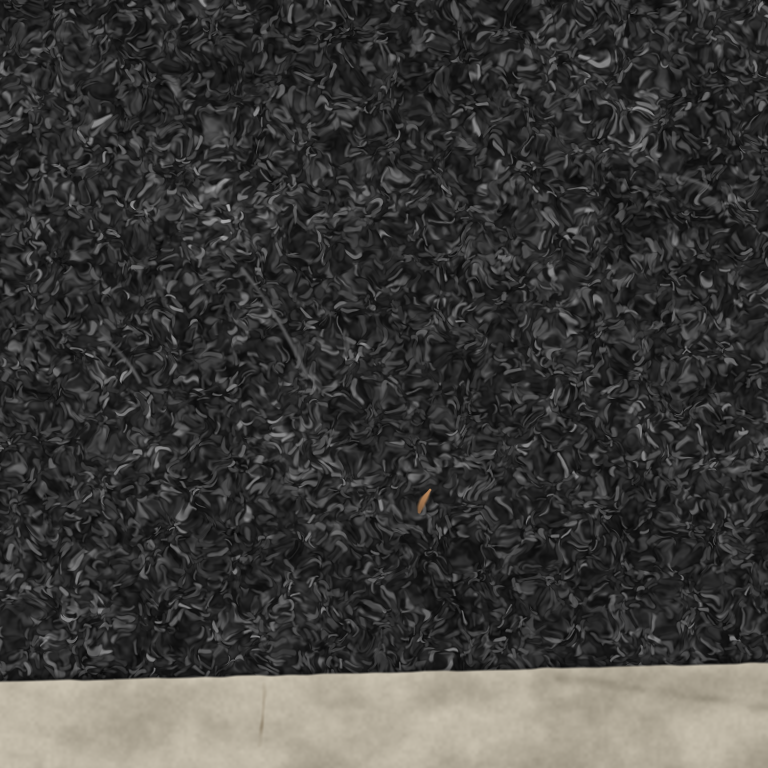
Give the GLSL for this texture, as a Shadertoy shader.

```glsl
// Charcoal felt carpet of tangled fibres above a pale, worn stone edge.

#define FELT_DARK 0.040
#define FELT_LIGHT 0.375
#define FELT_LAYERS 6
#define FIBRE_CELLS 31.0
#define FIBRE_WIDTH 0.23
#define FIBRE_SOFTNESS 0.20
#define FIBRE_CURL 2.2
#define EDGE_LEFT 0.112
#define EDGE_RISE 0.025
#define STONE_LIGHT vec3(0.750, 0.720, 0.655)
#define STONE_DARK vec3(0.640, 0.610, 0.545)
#define CHIP_COLOR vec3(0.76, 0.55, 0.37)

vec4 hash4(vec3 p) {
    vec4 q = fract(p.xyzx * vec4(0.1031, 0.1030, 0.0973, 0.1099));
    q += dot(q, q.wzxy + 33.33);
    return fract((q.xxyz + q.yzzw) * q.zywx);
}

float noise(vec2 p) {
    vec2 cell = floor(p), f = fract(p);
    f = f * f * (3.0 - 2.0 * f);
    float a = hash4(vec3(cell, 7.0)).x;
    float b = hash4(vec3(cell + vec2(1, 0), 7.0)).x;
    float c = hash4(vec3(cell + vec2(0, 1), 7.0)).x;
    float d = hash4(vec3(cell + vec2(1, 1), 7.0)).x;
    return mix(mix(a, b, f.x), mix(c, d, f.x), f.y);
}

float fbm(vec2 p) {
    float sum = 0.0, weight = 0.5;
    for (int i = 0; i < 4; i++) {
        sum += weight * noise(p);
        p = mat2(1.6, 1.2, -1.2, 1.6) * p + 11.3;
        weight *= 0.5;
    }
    return sum / 0.9375;
}

float glow(vec2 p, vec2 center, float radius) {
    vec2 d = (p - center) / radius;
    return exp(-dot(d, d));
}

// Distance to a line from a to b, bowed sideways by bend.
float strand(vec2 p, vec2 a, vec2 b, float bend) {
    vec2 along = b - a;
    float t = clamp(dot(p - a, along) / dot(along, along), 0.0, 1.0);
    vec2 side = normalize(vec2(-along.y, along.x));
    return length(p - a - along * t - side * bend * 4.0 * t * (1.0 - t));
}

// Lays one scattered layer of soft, tapering, curled fibres over the given tone.
float fibreLayer(float tone, vec2 p, float cells, float seed) {
    vec2 grid = p * cells + seed * 3.7, home = floor(grid);
    for (int j = -1; j <= 1; j++)
    for (int i = -1; i <= 1; i++) {
        vec2 cell = home + vec2(i, j);
        vec4 h = hash4(vec3(cell, seed));
        vec4 look = hash4(vec3(cell, seed + 50.0));
        float angle = 6.2832 * h.z;
        vec2 axis = vec2(cos(angle), sin(angle));
        vec2 q = grid - cell - h.xy;
        q = vec2(dot(q, axis), dot(q, vec2(-axis.y, axis.x)));
        q.y -= (h.w - 0.5) * FIBRE_CURL * (q.x * q.x - 0.07);
        float d = length(vec2(max(abs(q.x) - 0.30, 0.0), q.y));
        float width = FIBRE_WIDTH * mix(0.7, 1.3, look.y);
        float shade = mix(FELT_DARK, FELT_LIGHT, look.x) + 0.14 * pow(look.x, 14.0);
        float cover = smoothstep(width, width - FIBRE_SOFTNESS, d) * mix(0.55, 1.0, look.z);
        tone *= 1.0 - 0.22 * smoothstep(0.38, 0.12, d);
        tone = mix(tone, shade, cover);
    }
    return tone;
}

vec3 felt(vec2 p) {
    vec2 warped = p + 0.020 * (vec2(noise(p * 34.0), noise(p * 34.0 + 91.0)) - 0.5);
    warped += 0.005 * (vec2(noise(p * 95.0 + 17.0), noise(p * 95.0 + 53.0)) - 0.5);
    float tone = mix(0.06, 0.20, noise(p * 110.0));
    for (int i = 0; i < FELT_LAYERS; i++)
        tone = fibreLayer(tone, warped, FIBRE_CELLS + 6.0 * float(i), float(i) + 1.0);

    // Clumps and hollows in the pile
    float clump = 0.77 + 0.52 * fbm(p * 11.0);
    clump += 0.30 * glow(p, vec2(0.77, 0.71), 0.030) - 0.45 * glow(p, vec2(0.82, 0.72), 0.035);
    clump += 0.25 * glow(p, vec2(0.27, 0.71), 0.050) + 0.25 * glow(p, vec2(0.57, 0.61), 0.035);
    clump += 0.25 * glow(p, vec2(0.40, 0.23), 0.030) - 0.25 * glow(p, vec2(0.37, 0.94), 0.070);
    tone = 0.012 + tone * clump * 1.06;
    tone += 0.03 * (noise(p * 200.0) - 0.5);

    // Long loose hairs, fading in and out of the pile
    float hair = strand(p, vec2(0.315, 0.650), vec2(0.400, 0.508), 0.006);
    hair = min(hair, strand(p, vec2(0.860, 0.772), vec2(0.925, 0.755), 0.004));
    hair = min(hair, strand(p, vec2(0.135, 0.560), vec2(0.182, 0.503), 0.004));
    tone = mix(tone, 0.38, 0.9 * smoothstep(0.0045, 0.0, hair) * (0.4 + 0.6 * noise(p * 50.0)));
    return tone * vec3(1.0, 1.0, 1.005);
}

vec3 stone(vec2 p, float depth) {
    float wear = fbm(p * vec2(12.0, 18.0) + 4.0);
    vec3 color = mix(STONE_DARK, STONE_LIGHT, smoothstep(0.15, 0.72, wear));
    color += 0.07 * (fbm(p * 60.0) - 0.5) + 0.03 * (noise(p * 190.0) - 0.5);
    color += 0.05 * exp(-depth * 130.0);

    // Slanted scuff and a thin broken brown crack
    float scuff = strand(p, vec2(0.73, 0.118), vec2(1.02, 0.073), 0.004);
    color -= 0.09 * smoothstep(0.013, 0.0, scuff) * noise(p * vec2(28.0, 90.0));
    vec2 shaken = p + 0.005 * (noise(p * 60.0) - 0.5);
    float crack = strand(shaken, vec2(0.343, 0.108), vec2(0.338, 0.030), 0.002);
    color -= vec3(0.15, 0.17, 0.19) * smoothstep(0.0045, 0.0, crack) * noise(p * 55.0 + 8.0);
    return color;
}

void mainImage(out vec4 fragColor, in vec2 fragCoord) {
    vec2 p = fragCoord / iResolution.xy;
    float edge = EDGE_LEFT + EDGE_RISE * p.x + 0.002 * (noise(vec2(p.x * 45.0, 2.0)) - 0.5);
    float height = p.y - edge;

    // Felt with a dark seam along its cut edge
    vec3 carpet = felt(p) * (1.0 - 0.55 * exp(-max(height, 0.0) * 150.0));

    // Small tapered wooden chip, lit on its upper side
    float chip = strand(p, vec2(0.546, 0.333), vec2(0.560, 0.362), 0.002);
    float chipWidth = 0.0065 * (1.0 - 0.6 * smoothstep(0.004, 0.016, abs(p.y - 0.346)));
    vec3 wood = CHIP_COLOR * (0.72 + 0.32 * smoothstep(0.330, 0.362, p.y));
    carpet = mix(carpet, wood, 0.9 * smoothstep(chipWidth, chipWidth * 0.25, chip));

    float soft = max(0.0022, 1.0 / iResolution.y);
    fragColor = vec4(mix(stone(p, max(-height, 0.0)), carpet, smoothstep(-soft, soft, height)), 1.0);
}
```
